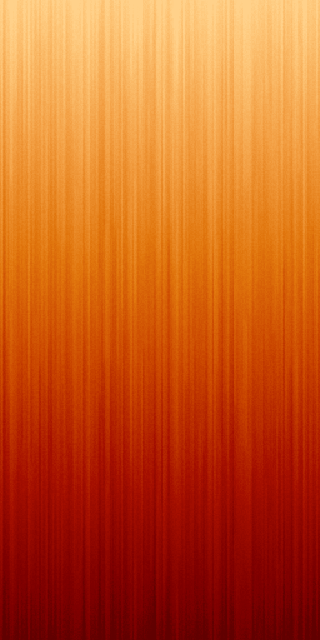
A Shadertoy shader for this background:

```glsl
// Fine vertical brushed streaks over a gradient from dark red to pale amber.

float hash(vec2 p) {
    vec3 q = fract(vec3(p.xyx) * 0.1031);
    q += dot(q, q.yzx + 33.33);
    return fract((q.x + q.y) * q.z);
}

// Random value of one column, changing between long segments along its length
float segment(float column, float y, float layer) {
    float along = y * 5.0 + 9.0 * hash(vec2(column, layer + 5.0));
    float row = floor(along);
    float start = hash(vec2(column, layer + row));
    float end = hash(vec2(column, layer + row + 1.0));
    float local = mix(start, end, smoothstep(0.42, 0.58, fract(along)));
    return mix(hash(vec2(column, layer + 40.0)), local, 0.35) - 0.5;
}

// Neighbouring columns joined by a narrow soft border
float columns(float x, float y, float layer) {
    float cell = floor(x);
    float blend = smoothstep(0.3, 0.7, fract(x));
    return mix(segment(cell, y, layer), segment(cell + 1.0, y, layer), blend);
}

// Mostly narrow streaks, with a few wider ones below them
float streaks(vec2 uv) {
    float sum = 0.0;
    float weight = 0.035;
    float count = 53.0;
    for (int i = 0; i < 3; i++) {
        sum += weight * columns(uv.x * count, uv.y, 60.0 * float(i) + 3.0);
        weight *= 1.9;
        count *= 1.65;
    }
    return sum;
}

// Gradient from the bottom (0) to the top (1)
vec3 emberRamp(float h) {
    vec3 color = mix(vec3(0.38, 0.0, 0.0), vec3(0.50, 0.0, 0.0), smoothstep(-0.03, 0.08, h));
    color = mix(color, vec3(0.65, 0.06, 0.0), clamp((h - 0.08) / 0.16, 0.0, 1.0));
    color = mix(color, vec3(0.79, 0.27, 0.0), clamp((h - 0.24) / 0.18, 0.0, 1.0));
    color = mix(color, vec3(0.88, 0.46, 0.05), clamp((h - 0.42) / 0.17, 0.0, 1.0));
    color = mix(color, vec3(0.95, 0.62, 0.26), clamp((h - 0.59) / 0.17, 0.0, 1.0));
    color = mix(color, vec3(0.99, 0.76, 0.45), clamp((h - 0.76) / 0.16, 0.0, 1.0));
    return mix(color, vec3(1.0, 0.82, 0.54), clamp((h - 0.92) / 0.08, 0.0, 1.0));
}

void mainImage(out vec4 fragColor, in vec2 fragCoord) {
    vec2 uv = fragCoord / iResolution.xy;

    // Streaks and grain slide the height at which the ramp is read
    float grain = hash(floor(uv * vec2(256.0, 512.0)) + 11.0) - 0.5;
    float height = uv.y - 0.006 + streaks(uv) + 0.035 * grain;

    fragColor = vec4(emberRamp(height), 1.0);
}
```
